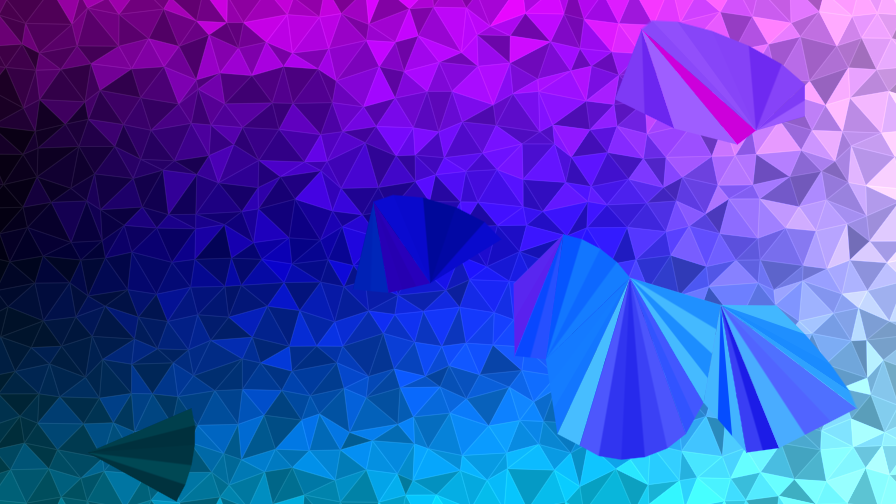
A WebGL 2 fragment shader for this background:

```glsl
#version 300 es
precision highp float;
// Low-poly background: a jittered triangle lattice, each facet filled from a
// smooth two-way colour gradient with random shading. Larger sliced fans of
// thin triangles are laid over it, each spanned by an apex and a rim.

uniform vec2 u_resolution;
out vec4 fragColor;

const float CELL = 0.062;      // facet side, in canvas heights
const float JITTER = 0.64;     // vertex displacement, in cells
const float CONTRAST = 0.55;   // brightness spread between facets
const float SEAM = 0.0022;     // hairline width
const float SEAM_GLOW = 0.07;

// Gradient rows, each with four colour stops from left to right
const mat4x3 FLOOR_ROW = mat4x3(0, .33, .38, 0, .58, .75, .03, .83, 1, .5, .95, 1);
const mat4x3 LOW_ROW = mat4x3(0, .12, .22, 0, .24, .68, .07, .42, 1, .6, .85, 1);
const mat4x3 MID_ROW = mat4x3(0, 0, .07, .03, 0, .65, .14, .08, .98, .74, .7, 1);
const mat4x3 HIGH_ROW = mat4x3(.07, 0, .12, .32, 0, .68, .45, .08, 1, .88, .7, 1);
const mat4x3 TOP_ROW = mat4x3(.38, 0, .4, .7, 0, .78, .72, .03, .97, .95, .65, 1);

// Fan colours
const vec3 NAVY = vec3(0, .03, .6);
const vec3 INDIGO = vec3(.16, 0, .74);
const vec3 ROYAL = vec3(.05, .04, .88);
const vec3 AZURE = vec3(0, .27, 1);
const vec3 SKY = vec3(.1, .54, 1);
const vec3 CYAN = vec3(.28, .74, 1);
const vec3 PERIWINKLE = vec3(.32, .36, 1);
const vec3 VIOLET = vec3(.36, .08, .92);
const vec3 LILAC = vec3(.62, .37, 1);
const vec3 MAGENTA = vec3(.8, 0, .86);
const vec3 DEEP_TEAL = vec3(0, .14, .19);
const vec3 TEAL = vec3(0, .32, .37);

vec2 p, rim;   // shaded point, start of the next fan rim
float px;      // edge softness
vec3 color;

float hash(vec2 v) { return fract(sin(dot(v, vec2(127.1, 311.7))) * 43758.55); }
float cross2(vec2 a, vec2 b) { return a.x * b.y - a.y * b.x; }

// Blends rows and stops with linear hat weights
vec3 gradient(vec2 v) {
  float x = clamp(v.x * u_resolution.y / u_resolution.x, 0., 1.) * 3.;
  float y = clamp(v.y, 0., 1.) * 4.;
  vec4 stops = max(1. - abs(x - vec4(0, 1, 2, 3)), 0.);
  vec4 rows = max(1. - abs(y - vec4(0, 1, 2, 3)), 0.);
  mat4x3 blend = FLOOR_ROW * rows.x + LOW_ROW * rows.y + MID_ROW * rows.z
    + HIGH_ROW * rows.w + TOP_ROW * max(y - 3., 0.);
  return blend * stops;
}

// Jittered vertex of a skewed lattice
vec2 vertex(vec2 id) {
  vec2 offset = vec2(hash(id), hash(id + 51.3)) - .5;
  return CELL * (vec2(id.x + .5 * id.y, .866 * id.y) + JITTER * offset);
}

// Signed distance to the line ab, positive on the side of c
float side(vec2 a, vec2 b, vec2 c) {
  return cross2(b - a, p - a) * sign(cross2(b - a, c - a)) / length(b - a);
}

// Adds one facet, weighted by its pixel coverage
void facet(inout vec4 sum, vec2 a, vec2 b, vec2 c) {
  float d = min(side(a, b, c), min(side(b, c, a), side(c, a, b)));
  float cover = clamp(d / px + .5, 0., 1.);
  if (cover <= 0.) return;
  vec2 center = (a + b + c) / 3.;
  float shade = hash(center * 9.) - .5;
  vec3 tint = gradient(center + CELL * shade) * (1. + CONTRAST * shade);
  tint += SEAM_GLOW * (1. - smoothstep(0., SEAM, d));
  sum += vec4(tint, 1) * cover;
}

vec3 mesh() {
  float row = p.y / (.866 * CELL);
  vec2 base = floor(vec2(p.x / CELL - .5 * row, row));
  vec4 sum = vec4(0);
  for (int k = 0; k < 9; k++) {
    vec2 id = base + vec2(k % 3, k / 3) - 1.;
    vec2 a = vertex(id), b = vertex(id + vec2(1, 0));
    vec2 c = vertex(id + vec2(0, 1)), d = vertex(id + 1.);
    bool rising = distance(a, d) < distance(b, c);  // shorter diagonal
    facet(sum, a, b, rising ? d : c);
    facet(sum, d, c, rising ? a : b);
  }
  return sum.rgb / max(sum.a, .001);
}

// Fan from apex to the rim ending at b; bulge pushes the rim outward
void fan(vec2 apex, vec2 b, float bulge, float slices, vec3 dark, vec3 light) {
  vec2 a = rim, q = p - apex, ea = a - apex, eb = b - apex;
  rim = b;
  float area = cross2(ea, eb), u = cross2(q, eb) / area, v = cross2(ea, q) / area, s = u + v;
  if (u < -.1 || v < -.1 || s <= 0.) return;
  float t = clamp(v / s, 0., 1.) * slices, k = min(floor(t), slices - 1.);
  vec2 ends = vec2(k, k + 1.) / slices;
  vec2 reach = 1. + bulge * 4. * ends * (1. - ends);
  float inner = 1. - s * mix(1. / reach.x, 1. / reach.y, t - k);
  float d = min(min(u / length(eb), v / length(ea)), inner / length(b - a)) * abs(area);
  // Soft border between neighbouring slices
  float border = floor(t + .5), blur = px * slices / (s * length(b - a));
  float tone = mix(hash(vec2(border - 1., a.x)), hash(vec2(border, a.x)), smoothstep(-blur, blur, t - border));
  color = mix(color, mix(dark, light, tone), clamp(d / px + .5, 0., 1.));
}

void main() {
  p = gl_FragCoord.xy / u_resolution.y;
  px = 1.2 / u_resolution.y;
  color = mesh();
  // Violet dome, upper right
  vec2 tip = vec2(1.273, .942), foot = vec2(1.5, .741);
  rim = vec2(1.22, .803);
  fan(tip, vec2(1.338, .745), 0., 2., VIOLET, LILAC);
  fan(tip, vec2(1.463, .713), 0., 1., LILAC, LILAC);
  fan(tip, foot, 0., 1., MAGENTA, MAGENTA);
  rim = tip;
  fan(foot, vec2(1.597, .833), .35, 6., VIOLET, LILAC);
  fan(foot, vec2(1.597, .769), 0., 2., VIOLET, LILAC);
  // Dark blue dome, center left
  vec2 peak = vec2(.741, .6), base = vec2(.854, .438);
  rim = vec2(.7, .426);
  fan(peak, vec2(.771, .419), 0., 2., NAVY, AZURE * .8);
  fan(peak, base, 0., 3., INDIGO * .9, INDIGO);
  rim = peak;
  fan(base, vec2(.995, .525), .3, 5., NAVY, ROYAL);
  // Blue and cyan crystal, lower right
  vec2 crest = vec2(1.118, .535), hub = vec2(1.25, .449), notch = vec2(1.083, .287);
  vec2 ridge = vec2(1.43, .395), seam = vec2(1.396, .201);
  rim = vec2(1.019, .437);
  fan(crest, vec2(1.021, .294), 0., 2., VIOLET, PERIWINKLE);
  fan(crest, notch, 0., 2., PERIWINKLE, AZURE);
  rim = crest;
  fan(notch, hub, .07, 4., AZURE, SKY);
  rim = notch;
  fan(hub, vec2(1.106, .139), 0., 3., AZURE, SKY);
  fan(hub, vec2(1.15, .116), 0., 1., CYAN, CYAN);
  fan(hub, vec2(1.361, .139), .12, 5., ROYAL, PERIWINKLE);
  fan(hub, seam, 0., 2., AZURE, PERIWINKLE);
  fan(hub, ridge, 0., 4., SKY, CYAN);
  rim = seam;
  fan(ridge, vec2(1.481, .102), 0., 3., AZURE, CYAN);
  fan(ridge, vec2(1.546, .111), 0., 2., ROYAL, PERIWINKLE);
  fan(ridge, vec2(1.7, .19), 0., 3., PERIWINKLE, CYAN);
  fan(ridge, vec2(1.54, .394), .15, 4., SKY, CYAN);
  // Teal shards, lower left
  rim = vec2(.35, .005);
  fan(vec2(.174, .102), vec2(.38, .19), .1, 5., DEEP_TEAL, TEAL);
  fragColor = vec4(clamp(color, 0., 1.), 1);
}
```
